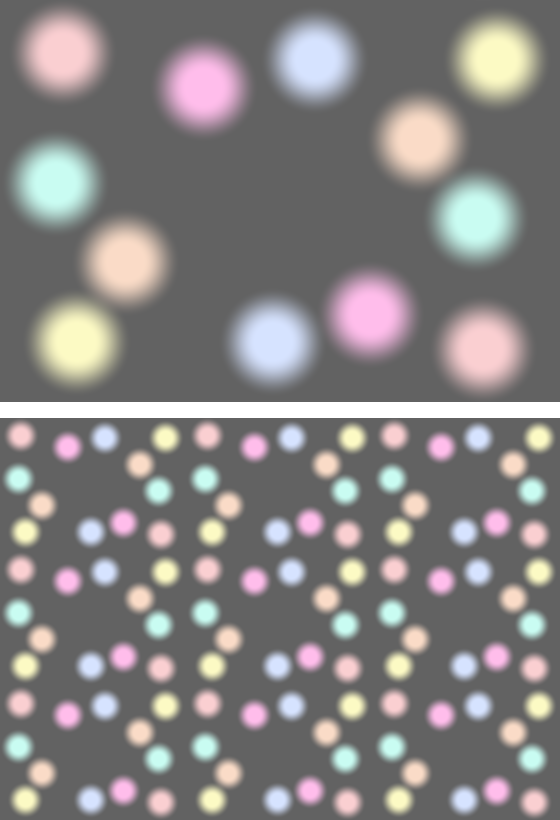
Top: one tile. Bottom: repeated 3 by 3.
A Shadertoy shader for this background:

```glsl
const float DOT_COUNT = 12.0;
const float DOT_RADIUS = 0.0906;   // in canvas heights
const float EDGE_BLUR = 0.047;
const float GRID_SIZE = 4.0;
const vec3 BACKGROUND = vec3(0.384);

// Pastel colour by index, repeating every six
vec3 pastel(int index) {
    vec3 colours[6] = vec3[6](
        vec3(0.98, 0.81, 0.82),   // rose
        vec3(1.00, 0.74, 0.92),   // pink
        vec3(0.84, 0.89, 1.00),   // blue
        vec3(0.99, 0.98, 0.77),   // yellow
        vec3(0.98, 0.86, 0.78),   // peach
        vec3(0.79, 0.99, 0.95));  // mint
    return colours[index % 6];
}

// Walks clockwise round the border cells of the grid, from the top left
vec2 borderCell(float t) {
    return clamp(4.5 - abs(t - vec2(4.5, 7.5)), 0.0, GRID_SIZE - 1.0);
}

// Dot centre in 0..1: a border cell, drifted, pulled inward and wobbled
vec2 dotCentre(float t) {
    float place = mod(t, 3.0);
    float drift = place > 0.5 ? 0.35 : 0.0;
    vec2 pull = abs(place - 1.0) < 0.5 ? vec2(0.3, 0.2) : vec2(0.0);
    vec2 cell = mix(borderCell(t - drift), vec2(1.5), pull);
    cell += 0.1 * cos((t - vec2(2.0, 2.5)) * vec2(1.05, 0.52));
    vec2 centre = (cell + 0.5) / GRID_SIZE;
    return vec2(centre.x, 1.0 - centre.y);
}

// Shortest offset on a canvas that wraps at every edge
vec2 wrapOffset(vec2 a, vec2 b) {
    return fract(a - b + 0.5) - 0.5;
}

float softDisc(vec2 offset, float radius, float blur) {
    return 1.0 - smoothstep(radius - blur, radius + blur, length(offset));
}

void mainImage(out vec4 fragColor, in vec2 fragCoord) {
    vec2 uv = fragCoord / iResolution.xy;
    vec2 aspect = vec2(iResolution.x / iResolution.y, 1.0);
    vec3 colour = BACKGROUND;

    // Scattered soft dots
    for (float t = 0.0; t < DOT_COUNT; t++) {
        vec2 offset = wrapOffset(uv, dotCentre(t)) * aspect;
        colour = mix(colour, pastel(int(t)), softDisc(offset, DOT_RADIUS, EDGE_BLUR));
    }
    fragColor = vec4(colour, 1.0);
}
```
